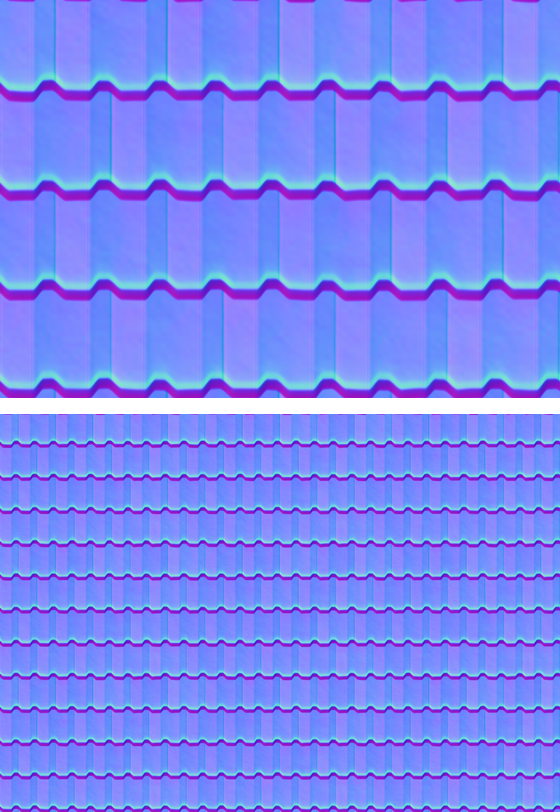
Top, the tile; bottom, the same tile 3 across and 3 down.
This texture map is drawn by a Shadertoy shader. Its source:

```glsl
// Tangent-space normal map of interlocking wavy roof tiles: 4 courses, 10 waves across.
// Slopes of panels, ribs, side joints and rounded lower lips are summed, then
// normalized and packed to colour. Every count and noise lattice wraps.

float hash(vec2 p) {
    vec3 q = fract(p.xyx * vec3(0.1031, 0.1030, 0.0973));
    q += dot(q, q.yzx + 33.33);
    return fract((q.x + q.y) * q.z);
}

// Value noise on a lattice that repeats after 'period' cells
float noise(vec2 uv, vec2 period) {
    vec2 p = uv * period, i = floor(p), f = fract(p);
    f = f * f * (3.0 - 2.0 * f);
    float a = hash(mod(i, period));
    float b = hash(mod(i + vec2(1, 0), period));
    float c = hash(mod(i + vec2(0, 1), period));
    float d = hash(mod(i + vec2(1, 1), period));
    return mix(mix(a, b, f.x), mix(c, d, f.x), f.y);
}

float relief(vec2 uv) {
    return noise(uv, vec2(18, 14))
         + 0.5 * noise(uv, vec2(44, 30))
         + 0.22 * noise(uv, vec2(96, 70));
}

float bell(float x, float width) {
    x /= width;
    return exp(-x * x);
}

void mainImage(out vec4 fragColor, in vec2 fragCoord) {
    vec2 uv = fragCoord / iResolution.xy;

    // Wave across: g runs from the foot of one crest to the next
    float w = uv.x * 10.0;
    float wave = floor(w - 0.55);
    float g = fract(w - 0.55);
    float crest = smoothstep(0.03, 0.24, g) * (1.0 - smoothstep(0.36, 0.64, g));
    float rise = bell(g - 0.13, 0.09);
    float fall = bell(g - 0.51, 0.11);

    // Courses: e is the signed height above the nearest lip
    float wobble = 0.022 * (noise(uv, vec2(20, 8)) - 0.5);
    float v = uv.y * 4.0 - 0.043 - 0.1 * crest + wobble;
    float row = mod(floor(v), 4.0);
    float along = fract(v);
    float e = fract(v + 0.5) - 0.5;

    // Joints sit on every second crest, staggered between courses
    float hasJoint = 1.0 - mod(wave + 1.0 + row, 2.0);
    float tile = mod(floor((w + 0.02 - mod(row, 2.0)) * 0.5), 5.0);
    float tone = hash(vec2(tile, row) + 7.0) - 0.5;
    float jointDepth = 0.4 + 0.6 * hash(vec2(mod(wave, 10.0), row) + 21.0);

    // Panel slopes: left-facing strip up to the joint, right-facing beyond it
    float plain = mix(-0.19, 0.03, smoothstep(0.1, 1.0, g));
    float jointed = mix(-0.2, mix(0.04, 0.11, g), smoothstep(0.41, 0.45, g));
    vec2 slope = vec2(mix(plain, jointed, hasJoint), mix(0.17, 0.03, along));
    slope += tone * vec2(0.05, 0.06);

    // Narrow rib at the foot of each crest
    float rib = fract(g - 0.045 + 0.5) - 0.5;
    slope.x += 0.27 * bell(rib + 0.012, 0.035) - 0.07 * bell(rib - 0.05, 0.04);

    // Side joint: dark groove with a faint lit edge
    float joint = g - 0.43 + 0.008 * (noise(uv, vec2(10, 20)) - 0.5);
    slope += hasJoint * jointDepth * (vec2(-0.95, 0.12) * bell(joint, 0.02)
           + vec2(0.2, 0.0) * bell(joint - 0.045, 0.025));

    // Fine surface unevenness and soft weathering below the lips
    float r0 = relief(uv);
    vec2 grain = vec2(relief(uv + vec2(0.004, 0)), relief(uv + vec2(0, 0.004))) - r0;
    slope -= 0.42 * grain;
    float stain = noise(uv, vec2(30, 8)) - 0.35;
    slope += vec2(0.16, -0.1) * stain * smoothstep(0.5, 0.95, along);

    // Upturned glow above the lip, strongest on the shoulders
    float patchy = 0.75 + 0.5 * noise(uv, vec2(30, 12));
    float glow = bell(e - 0.083, 0.038) * (0.62 + 0.3 * max(rise, fall));
    float haze = 0.16 * bell(e - 0.12, 0.09);
    slope += vec2(-0.06 - 0.12 * rise + 0.08 * fall, 1.0) * (glow + haze) * patchy;

    // Rounded lip: steep below, shallower above, tinted by the flanks of the wave
    float top = smoothstep(-0.045, 0.045, e);
    vec2 lip = mix(vec2(0.45, -1.95), vec2(-0.22, -0.95), top);
    lip.x += 0.45 * fall - 0.65 * rise - 0.35 * crest;
    lip.y -= 0.35 * crest * top;
    float band = smoothstep(-0.075, -0.03, e) * (1.0 - smoothstep(0.02, 0.065, e));
    slope = mix(slope, lip * (0.9 + 0.2 * patchy - 0.2), band);

    vec3 normal = normalize(vec3(slope, 1.0));
    fragColor = vec4(0.5 + 0.5 * normal, 1.0);
}
```
